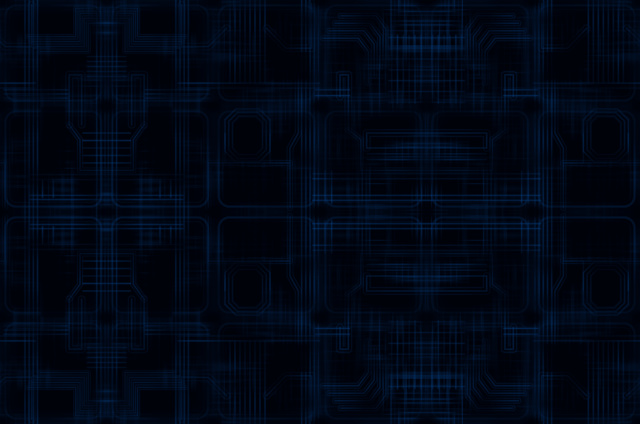
This pattern is drawn by a WebGL 2 fragment shader. Its source:

```glsl
#version 300 es
precision highp float;
// Mirrored dark blue circuit plating: a 6 by 4 grid of rounded panels under fine worn traces.
uniform vec2 u_resolution;
out vec4 outColor;

const vec2 SHEET = vec2(768.0, 510.0);   // design units across the canvas
const vec2 CELL = SHEET / vec2(6.0, 4.0); // panels across and down
const vec3 BASE = vec3(0.0, 0.006, 0.036);
const vec3 GLOW = vec3(0.012, 0.15, 0.32);

float hash(vec2 p) {
    vec3 h = fract(p.xyx * vec3(0.1031, 0.1030, 0.0973));
    h += dot(h, h.yzx + 33.33);
    return fract((h.x + h.y) * h.z);
}

float noise(vec2 p) {
    vec2 i = floor(p), f = fract(p);
    f = f * f * (3.0 - 2.0 * f);
    return mix(mix(hash(i), hash(i + vec2(1, 0)), f.x),
               mix(hash(i + vec2(0, 1)), hash(i + vec2(1, 1)), f.x), f.y);
}

float stroke(float d, float width, float px) {
    return 1.0 - smoothstep(width - px, width + px, abs(d));
}

float roundBox(vec2 p, vec2 halfSize, float r) {
    vec2 d = abs(p) - halfSize + r;
    return length(max(d, 0.0)) + min(max(d.x, d.y), 0.0) - r;
}

float chamferBox(vec2 p, vec2 halfSize, float cut) {
    vec2 d = abs(p) - halfSize;
    return max(max(d.x, d.y), (d.x + d.y + cut) * 0.7071);
}

float segment(vec2 p, vec2 a, vec2 b) {
    vec2 v = b - a;
    return length(p - a - v * clamp(dot(p - a, v) / dot(v, v), 0.0, 1.0));
}

// Bent trace through four points, with a fainter line on either side
float trace(vec2 p, vec2 a, vec2 b, vec2 c, vec2 d, float gap, float px) {
    float dist = min(segment(p, a, b), min(segment(p, b, c), segment(p, c, d)));
    return 0.6 * stroke(dist, 0.7, px) + 0.3 * stroke(dist - gap, 0.5, px);
}

// Parallel lines spaced along x, limited to a span of y
float comb(vec2 p, float start, float gap, float count, vec2 span, float px) {
    float k = clamp(round((p.x - start) / gap), 0.0, count - 1.0);
    float inside = smoothstep(-px, px, p.y - span.x) * smoothstep(-px, px, span.y - p.y);
    return inside * stroke(p.x - start - gap * k, 0.7, px) * (0.35 + 0.5 * hash(vec2(k, start)));
}

// Rounded panels, brightest by the middle line, with hazy seams
float panels(vec2 p, float middle, float px) {
    vec2 c = mod(p, CELL) - 0.5 * CELL;
    float d = roundBox(c, 0.5 * CELL - 6.5, 13.0);
    vec2 seam = 0.5 * CELL - abs(c);
    vec2 haze = exp(-seam / 9.0);
    float ink = 0.75 * stroke(d, 1.1, px * 1.2) + 0.25 * stroke(d + 5.0, 0.6, px);
    ink *= (0.12 + 0.9 * noise(p / 40.0 + 7.0)) * mix(0.5, 1.0, middle);
    return ink + (haze.x + haze.y) * 0.26 * noise(p / vec2(30.0, 22.0) + 11.0);
}

// Left module: stepped core, ledges and rails
float coreModule(vec2 q, float px) {
    float ink = trace(q, vec2(128, 205), vec2(160, 205), vec2(160, 168), vec2(173, 150), 3.0, px);
    ink += trace(q, vec2(173, 150), vec2(173, 90), vec2(158, 90), vec2(158, 150), 4.0, px);
    ink += comb(q.yx, 210.0, 6.0, 2.0, vec2(128, 220), px);
    ink += comb(q.yx, 235.0, 5.0, 2.0, vec2(128, 220), px);
    ink += comb(q.yx, 108.0, 5.0, 3.0, vec2(174, 252), px);
    ink += comb(q.yx, 160.0, 9.0, 5.0, vec2(128, 157), px);
    ink += comb(q.yx, 68.0, 6.0, 5.0, vec2(128, 152), px);
    ink += comb(q, 192.0, 13.0, 2.0, vec2(216, 238), px);
    ink += comb(q, 211.0, 5.0, 4.0, vec2(-9, 260), px);
    ink += comb(q, 130.0, 5.0, 3.0, vec2(-9, 260), px);
    for (float i = 0.0; i < 4.0; i++) {
        vec2 s = vec2(5, -6) * i;
        ink += trace(q, vec2(128, 28) + s, vec2(150, 28) + s, vec2(150, 62) + s, vec2(208, 62) + s, 2.5, px);
    }
    return ink;
}

// Middle module: nested capsule, plate and angled struts
float capsuleModule(vec2 q, float px) {
    float capsule = chamferBox(q - vec2(297, 163), vec2(27, 32), 13.0);
    float ink = 0.0;
    for (float i = 0.0; i < 3.0; i++) ink += (0.65 - 0.13 * i) * stroke(capsule + 4.5 * i, 0.7, px);
    ink += comb(q, 270.0, 54.0, 2.0, vec2(160, 196), px);
    ink += 1.3 * trace(q, vec2(250, 250), vec2(250, 196), vec2(348, 196), vec2(348, 250), 3.0, px);
    ink += trace(q, vec2(348, 196), vec2(348, 178), vec2(358, 160), vec2(358, 90), 3.5, px);
    ink += trace(q, vec2(320, 34), vec2(343, 58), vec2(374, 58), vec2(374, 4), 4.0, px);
    ink += trace(q, vec2(218, 6), vec2(218, 56), vec2(250, 56), vec2(272, 34), 4.0, px);
    ink += comb(q.yx, 100.0, 6.0, 2.0, vec2(213, 384), px);
    ink += comb(q, 276.0, 6.0, 8.0, vec2(-9, 100), px);
    return ink + comb(q, 362.0, 5.0, 5.0, vec2(-9, 260), px);
}

// Right module: wide bay with nested frames
float bayModule(vec2 q, float px) {
    float ink = trace(q, vec2(512, 205), vec2(433, 205), vec2(433, 168), vec2(418, 156), 3.0, px);
    ink += trace(q, vec2(418, 156), vec2(418, 90), vec2(408, 90), vec2(408, 116), 4.0, px);
    ink += trace(q, vec2(440, 178), vec2(440, 160), vec2(480, 160), vec2(512, 160), 4.0, px);
    for (float i = 0.0; i < 4.0; i++) {
        vec2 s = vec2(7, -9) * i;
        ink += trace(q, vec2(388, 46) + s, vec2(430, 46) + s, vec2(442, 62) + s, vec2(442, 100) + s, 3.0, px);
    }
    ink += comb(q, 470.0, 7.0, 6.0, vec2(42, 125), px) + comb(q.yx, 45.0, 13.0, 7.0, vec2(466, 513), px);
    ink += comb(q.yx, 178.0, 7.0, 3.0, vec2(440, 513), px);
    ink += comb(q.yx, 209.0, 6.0, 2.0, vec2(375, 513), px);
    ink += comb(q.yx, 235.0, 6.0, 2.0, vec2(375, 513), px);
    ink += comb(q.yx, 108.0, 7.0, 2.0, vec2(378, 420), px);
    return ink + comb(q, 390.0, 8.0, 2.0, vec2(205, 245), px);
}

void main() {
    vec2 p = gl_FragCoord.xy / u_resolution * SHEET;
    float px = SHEET.x / u_resolution.x;
    // Fold about the two upright axes and the middle line
    float a = abs(p.x - 128.0);
    vec2 q = vec2(128.0 + min(a, SHEET.x - a), 255.0 - abs(p.y - 255.0));

    // Fine plaid of scan lines, densest around the upright axes
    float busy = exp(-(q.x - 128.0) / 34.0) + 0.8 * smoothstep(400.0, 480.0, q.x) + 0.35;
    float plaid = pow(noise(q / vec2(2.3, 45.0)), 4.0) + pow(noise(q / vec2(45.0, 2.3) + 31.0), 4.0);
    plaid *= busy * smoothstep(0.2, 0.8, noise(q / 30.0 + 3.0));

    // Traces faded by wear
    float wear = 0.25 + 1.5 * noise(q / vec2(34.0, 24.0));
    float ink = wear * (coreModule(q, px) + capsuleModule(q, px) + bayModule(q, px));
    ink += 0.85 * plaid + panels(q, smoothstep(110.0, 240.0, q.y), px);

    // Quiet plates and dark joints
    float plate = min(roundBox(q - vec2(304, 223), vec2(36, 22), 4.0), roundBox(q - vec2(192, 166), vec2(15, 38), 4.0));
    plate = min(plate, roundBox(q - vec2(347, 79), vec2(24, 17), 2.0));
    ink *= mix(0.2, 1.0, smoothstep(-2.0, 2.0, plate));
    vec2 joint = mod(p + 0.5 * CELL, CELL) - 0.5 * CELL;
    ink *= mix(0.1, 1.0, smoothstep(4.0, 14.0, length(joint * vec2(0.8, 1.1))));

    outColor = vec4(mix(BASE, GLOW, ink / (1.0 + 0.4 * ink)), 1.0);
}
```
